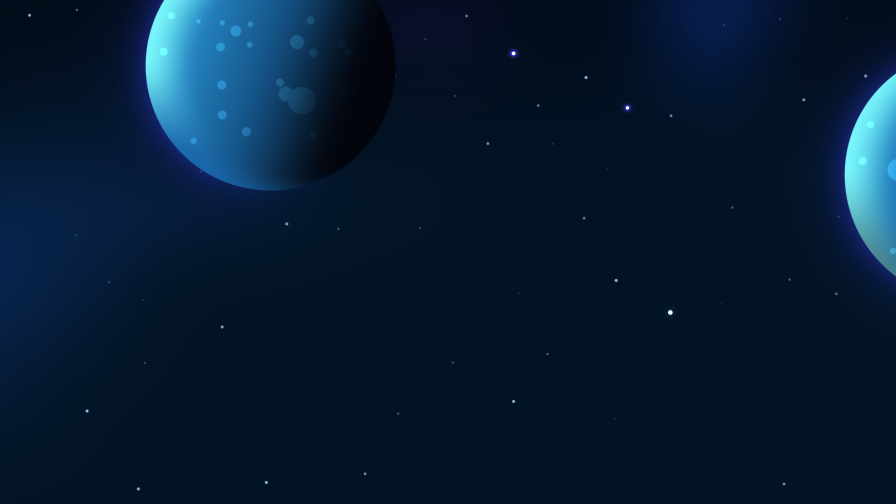
Reproduce this background procedurally as a Shadertoy shader.

```glsl
// Deep blue space with two lit, cratered planets, soft nebulae and scattered stars.

const vec3 SPACE    = vec3(0.008, 0.075, 0.140);
const vec3 SPACE_UP = vec3(0.008, 0.048, 0.100);
const vec3 NEBULA   = vec3(0.035, 0.150, 0.325);
const vec3 INDIGO   = vec3(0.095, 0.150, 0.500);
const vec3 CYAN     = vec3(0.470, 0.960, 0.980);
const vec3 SKY      = vec3(0.150, 0.540, 0.780);
const vec3 OCEAN    = vec3(0.085, 0.340, 0.550);
const vec3 NIGHT    = vec3(0.008, 0.018, 0.048);

vec2 hash2(vec2 p) {
    vec3 q = fract(p.xyx * vec3(0.1031, 0.1030, 0.0973));
    q += dot(q, q.yzx + 33.33);
    return fract((q.xx + q.yz) * q.zy);
}

// Gradient noise, roughly -0.7 to 0.7
float gradDot(vec2 cell, vec2 f, vec2 corner) {
    return dot(hash2(cell + corner) * 2.0 - 1.0, f - corner);
}

float noise(vec2 p) {
    vec2 i = floor(p), f = p - i;
    vec2 u = f * f * f * (f * (f * 6.0 - 15.0) + 10.0);
    float low  = mix(gradDot(i, f, vec2(0, 0)), gradDot(i, f, vec2(1, 0)), u.x);
    float high = mix(gradDot(i, f, vec2(0, 1)), gradDot(i, f, vec2(1, 1)), u.x);
    return mix(low, high, u.y);
}

// Soft elliptical cloud, turned by an angle
float cloud(vec2 p, vec2 center, vec2 size, float angle) {
    float c = cos(angle), s = sin(angle);
    vec2 q = mat2(c, -s, s, c) * (p - center) / size;
    return exp(-dot(q, q));
}

float disc(vec2 p, vec2 center, float radius, float soft) {
    return 1.0 - smoothstep(-soft, soft, length(p - center) - radius);
}

vec3 background(vec2 p) {
    vec3 col = mix(SPACE, SPACE_UP, smoothstep(0.65, 1.0, p.y));
    vec2 w = p + 0.06 * vec2(noise(p * 3.0), noise(p * 3.0 + 17.0));
    col = mix(col, NEBULA, 0.85 * cloud(w, vec2(-0.02, 0.45), vec2(0.34, 0.20), 0.75));
    col = mix(col, NEBULA, 0.35 * cloud(w, vec2(0.30, 0.57), vec2(0.34, 0.10), 0.05));
    col = mix(col, vec3(0.03, 0.13, 0.35), 0.80 * cloud(w, vec2(1.43, 0.98), vec2(0.15, 0.16), -0.5));
    return col + vec3(0.025, 0.005, 0.055) * cloud(w, vec2(0.86, 0.95), vec2(0.14, 0.12), 0.0);
}

// One star at most per grid cell, mostly faint
float starField(vec2 p, float cellSize, float px) {
    vec2 cell = floor(p / cellSize);
    vec2 traits = hash2(cell + 71.0);
    vec2 center = (cell + 0.15 + 0.7 * hash2(cell + 5.0)) * cellSize;
    float radius = mix(0.0012, 0.0030, traits.y);
    float light = mix(0.15, 0.75, traits.y * traits.y);
    return step(traits.x, 0.42) * light * disc(p, center, radius, px * 0.8);
}

vec3 haloStar(vec2 p, vec2 center, float radius, vec3 tint, float px) {
    float d = length(p - center);
    return vec3(0.85, 0.90, 1.0) * disc(p, center, radius, px * 0.7)
         + tint * exp(-d * d / (radius * radius * 4.0));
}

// Lighter round spots scattered over the unit disc
float craters(vec2 q, float soft) {
    float spots = 0.0;
    for (int layer = 0; layer < 2; layer++) {
        float size = layer == 0 ? 0.24 : 0.40;
        vec2 cell = floor(q / size);
        vec2 traits = hash2(cell + 40.0 + 23.0 * float(layer));
        vec2 center = (cell + 0.3 + 0.4 * hash2(cell + 9.0)) * size;
        spots += step(traits.x, 0.45) * disc(q, center, size * mix(0.07, 0.15, traits.y), soft);
    }
    return spots;
}

vec3 planetSurface(vec2 q, vec3 lowRim, vec3 bigCrater, float soft) {
    float t = dot(q, normalize(vec2(0.95, -0.30)));
    vec3 col = mix(SKY, OCEAN, smoothstep(-0.85, 0.05, t));
    col = mix(col, NIGHT, smoothstep(-0.20, 0.78, t));
    float rim = smoothstep(0.82, 1.25, length(q - vec2(0.25, -0.03)));
    col = mix(col, mix(lowRim, CYAN, smoothstep(-0.75, 0.10, q.y)), rim);
    float spots = craters(q, soft) + disc(q, bigCrater.xy, bigCrater.z, soft);
    float lit = 1.0 - smoothstep(-0.2, 0.8, t);
    return col + vec3(0.06, 0.15, 0.17) * min(spots, 1.0) * lit;
}

// Glow on the lit side, then the globe itself
vec3 addPlanet(vec3 col, vec2 p, vec2 center, float radius, vec3 lowRim, vec3 bigCrater, float px) {
    vec2 q = (p - center) / radius;
    float away = max(length(q) - 1.0, 0.0) * radius;
    float side = 1.0 - smoothstep(-0.9, 0.75, q.x / max(length(q), 0.001));
    vec3 glow = mix(vec3(0.035, 0.16, 0.40), INDIGO, side);
    col = mix(col, glow, 0.80 * side * exp(-away / 0.032));
    vec3 surface = planetSurface(q, lowRim, bigCrater, px / radius);
    return mix(col, surface, disc(p, center, radius, px * 0.8));
}

void mainImage(out vec4 fragColor, in vec2 fragCoord) {
    float px = 1.0 / iResolution.y;
    vec2 p = fragCoord * px;
    vec3 col = background(p);

    // Stars: the faint field, then three bright ones
    col += vec3(0.75, 0.88, 1.0) * starField(p, 0.125, px);
    col += haloStar(p, vec2(1.019, 0.894), 0.0035, vec3(0.25, 0.20, 0.80), px);
    col += haloStar(p, vec2(1.245, 0.786), 0.0032, vec3(0.22, 0.20, 0.75), px);
    col += haloStar(p, vec2(1.330, 0.380), 0.0045, vec3(0.05, 0.08, 0.10), px);

    // Planets
    col = addPlanet(col, p, vec2(0.537, 0.870), 0.248, vec3(0.10, 0.40, 0.68), vec3(0.25, -0.28, 0.11), px);
    col = addPlanet(col, p, vec2(1.926, 0.653), 0.250, vec3(0.30, 0.52, 0.55), vec3(-0.57, 0.04, 0.09), px);

    fragColor = vec4(clamp(col, 0.0, 1.0), 1.0);
}
```
